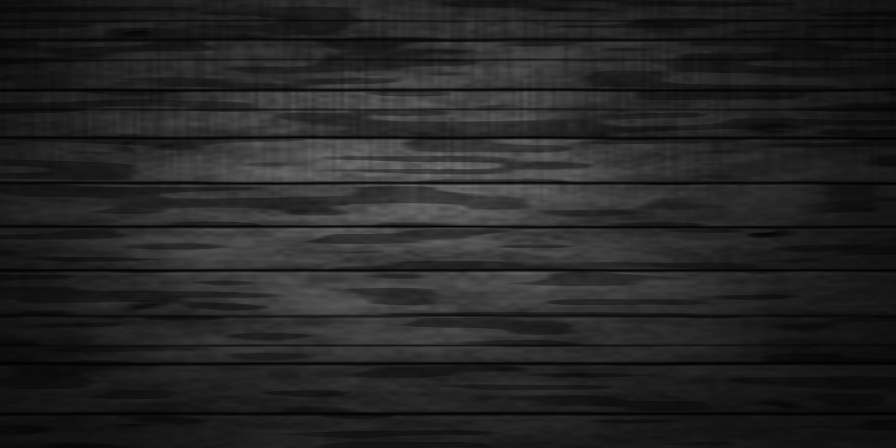
This texture is drawn by a Shadertoy shader. Its source:

```glsl
// Dark horizontal wooden planks with fine grain, knots and a soft central glow.

float hash(vec2 p) {
    vec3 q = fract(vec3(p.xyx) * 0.1031);
    q += dot(q, q.yzx + 33.33);
    return fract((q.x + q.y) * q.z);
}

float noise(vec2 p) {
    vec2 i = floor(p), f = fract(p);
    f = f * f * (3.0 - 2.0 * f);
    return mix(mix(hash(i), hash(i + vec2(1, 0)), f.x),
               mix(hash(i + vec2(0, 1)), hash(i + vec2(1, 1)), f.x), f.y);
}

// Long fibres: each octave is finer both along and across the plank.
float fibres(vec2 p) {
    float sum = 0.0, weight = 0.5;
    vec2 freq = vec2(4.0, 34.0);
    for (int i = 0; i < 3; i++) {
        sum += weight * noise(p * freq + float(i) * 37.0);
        freq *= vec2(2.3, 1.9);
        weight *= 0.75;
    }
    return sum / 1.156;
}

// Soft-edged dark line, with distance and width in canvas heights.
float line(float dist, float halfWidth) {
    float blur = 0.0022 + 0.5 / iResolution.y;
    return 1.0 - smoothstep(halfWidth - blur, halfWidth + blur, abs(dist));
}

void mainImage(out vec4 fragColor, in vec2 fragCoord) {
    vec2 uv = fragCoord / iResolution.xy;
    vec2 p = vec2(uv.x * 2.0, uv.y);

    // Plank rows counted downward, with slowly varying heights.
    float row = (1.0 - uv.y) * 9.576 - 0.848;
    row -= 0.1 * sin(row * 0.7854);
    row += 0.018 * (noise(vec2(p.x * 5.0, floor(row + 0.5) * 7.0 + 90.0)) - 0.5);
    float plank = floor(row), across = fract(row);
    float seam = round(row), seamDist = (row - seam) * 0.104;

    // Grain bends gently and is different on every plank.
    vec2 g = p + vec2(plank * 5.7 + 20.0, 0.012 * noise(p * vec2(3.0, 12.0)) + plank + 9.0);
    float grain = fibres(g);
    float fine = noise(g * vec2(45.0, 125.0));
    float blotch = noise(g * vec2(3.5, 9.0) + 50.0);
    float weave = noise(p * vec2(110.0, 14.0)) - 0.5;

    // Light falls off toward the borders.
    vec2 d = uv - vec2(0.47, 0.58);
    float shade = 0.05 + 0.25 * exp(-7.0 * d.x * d.x - 4.0 * d.y * d.y)
                + 0.07 * exp(-60.0 * d.x * d.x - 45.0 * d.y * d.y);

    // Wood tone and wear.
    shade *= 0.93 + 0.14 * hash(vec2(plank + 11.0, 3.0));
    shade *= 1.0 + 0.75 * (grain - 0.5) + 0.22 * (fine - 0.5) + 0.35 * (blotch - 0.5);
    shade *= 1.0 + 0.22 * weave * smoothstep(0.4, 0.8, uv.y);
    shade *= 1.0 - 0.4 * smoothstep(0.57, 0.75, noise(g * vec2(5.0, 75.0) + 140.0));

    // Ragged knots on two of every three planks, alternating sides.
    float turn = mod(plank, 3.0);
    if (turn > 0.5) {
        vec2 k = vec2(uv.x - (turn < 1.5 ? 0.86 : 0.16) - 0.03 * (hash(vec2(plank + 40.0, 8.0)) - 0.5),
                      (across - (mod(plank, 2.0) > 0.5 ? 0.8 : 0.16)) * 0.104);
        k.y += 0.1 * k.x;
        float knot = exp(-dot(k * vec2(35.0, 90.0), k * vec2(35.0, 90.0)));
        shade *= 1.0 - 0.85 * knot * smoothstep(0.25, 0.65, noise(g * vec2(18.0, 95.0) + 70.0));
    }

    // Main seams with a shaded upper side and a faint lit lower edge.
    float depth = seam == 6.0 ? 0.5 : seam == 0.0 ? 0.7 : 0.9;
    shade *= 1.0 - 0.25 * exp(-abs(seamDist) * 110.0);
    shade *= 1.0 + 0.22 * line(seamDist - 0.0075, 0.002);
    shade *= 1.0 - depth * line(seamDist, 0.0026);

    // Thin splits along the middle of some planks.
    if (plank < 1.5 || plank == 6.0) {
        float split = (across - (abs(plank - 2.5) > 3.0 ? 0.63 : 0.4)) * 0.104;
        shade *= 1.0 - (0.45 + 0.35 * blotch) * line(split, 0.0018);
    }

    fragColor = vec4(vec3(clamp(shade, 0.0, 1.0)), 1.0);
}
```
